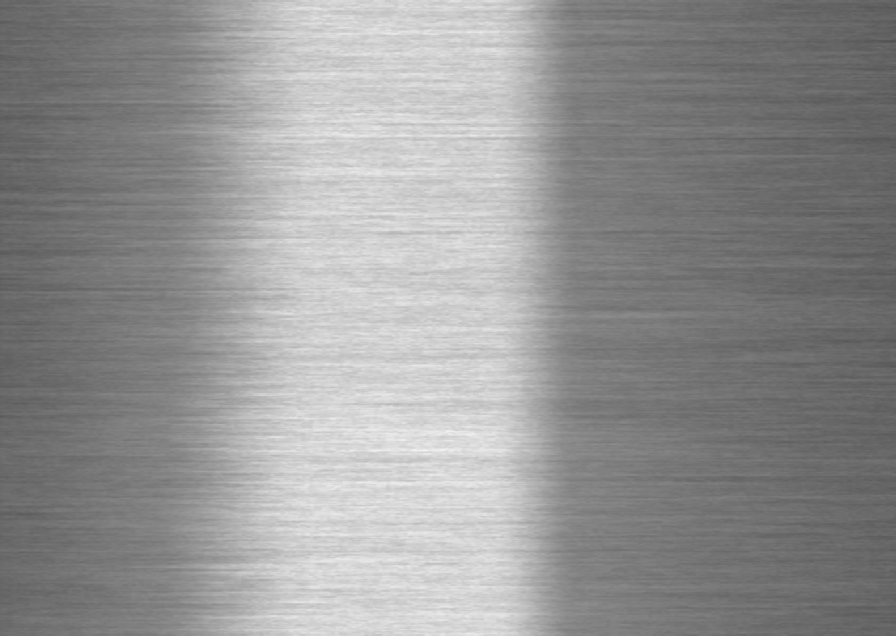
Give the GLSL for this texture, as a Shadertoy shader.

```glsl
// Brushed metal sheet with one tall, soft band of reflected light.
// A smooth horizontal light profile is modulated by stretched cellular
// noise for the fine brush lines, and by layered sines for slow drift.

vec3 hash3(vec2 cell, float seed) {
    vec3 q = fract(vec3(cell.xyx) * vec3(0.1031, 0.1030, 0.0973) + seed * 0.137);
    q += dot(q, q.yxz + 33.33);
    return fract((q.xxy + q.yzz) * q.zyx);
}

// Smooth cellular noise: nearby cell values blended by distance, about -0.5..0.5
float cellNoise(vec2 p, float seed) {
    vec2 cell = floor(p);
    vec2 local = p - cell;
    float total = 0.0;
    float weights = 0.0;
    for (int j = -1; j <= 1; j++) {
        for (int i = -1; i <= 1; i++) {
            vec2 offset = vec2(i, j);
            vec3 h = hash3(cell + offset, seed);
            // Little jitter in y keeps the lines level
            vec2 center = vec2(h.x, 0.3 + 0.4 * h.y);
            vec2 d = offset + center - local;
            float w = exp(-6.0 * d.x * d.x - 9.0 * d.y * d.y);
            total += w * (h.z - 0.5);
            weights += w;
        }
    }
    return total / max(weights, 1e-5);
}

// Level lines, finer in y and shorter in x with each layer
float brushLines(vec2 p) {
    float sum = 0.0;
    vec2 frequency = vec2(0.7, 62.0);
    float amplitude = 0.34;
    for (int layer = 0; layer < 4; layer++) {
        sum += amplitude * cellNoise(p * frequency + 17.0, float(layer));
        frequency *= vec2(2.5, 1.6);
        amplitude *= 1.24;
    }
    return sum;
}

// Sparse thin scratches: only the strongest cell values remain
float scratches(vec2 p) {
    float n = cellNoise(p * vec2(1.8, 190.0) + 5.0, 6.0);
    return sign(n) * smoothstep(0.22, 0.44, abs(n));
}

// Short fine flecks over the lines
float flecks(vec2 p) {
    return cellNoise(p * vec2(45.0, 270.0), 9.0) + cellNoise(p * vec2(150.0, 330.0), 11.0);
}

// Slow layered sines for uneven lighting along the sheet
float slowDrift(float y) {
    return 0.5 * sin(y * 7.0 + 0.6) + 0.3 * sin(y * 17.0 + 2.0) + 0.2 * sin(y * 41.0);
}

// Dim reflection, darkest at the outer sides
float sheetTone(float x) {
    float left = mix(0.40, 0.53, smoothstep(-0.04, 0.27, x));
    float right = mix(0.54, 0.39, pow(clamp((x - 0.60) / 0.40, 0.0, 1.0), 0.7));
    return mix(left, right, smoothstep(0.40, 0.50, x));
}

// Light band: wide ramp on the left, steeper one on the right
float bandMask(float x, float wobble) {
    float rise = smoothstep(0.18, 0.355, x + wobble);
    float fall = 1.0 - smoothstep(0.548, 0.645, x + 0.3 * wobble);
    return rise * fall;
}

void mainImage(out vec4 fragColor, in vec2 fragCoord) {
    vec2 uv = fragCoord / iResolution.xy;
    vec2 p = fragCoord / iResolution.y;

    float lines = brushLines(p);
    float drift = slowDrift(uv.y);

    // Lines barely fray the sides of the band
    float wobble = 0.015 * lines + 0.003 * drift - 0.012 * (uv.y - 0.5);
    float band = bandMask(uv.x, wobble);

    // Base light, a little brighter at the lower end
    float peak = 0.815 + 0.01 * sin((uv.x - 0.30) * 11.0) + 0.01 * drift;
    float tone = mix(sheetTone(uv.x), peak, band);
    tone += 0.02 * (0.5 - uv.y);

    // Brush marks and flecks stand out more in the light
    tone += lines * mix(0.045, 0.08, band);
    tone += scratches(p) * mix(0.018, 0.028, band);
    tone += flecks(p) * mix(0.026, 0.055, band);

    fragColor = vec4(vec3(clamp(tone, 0.0, 1.0)), 1.0);
}
```
